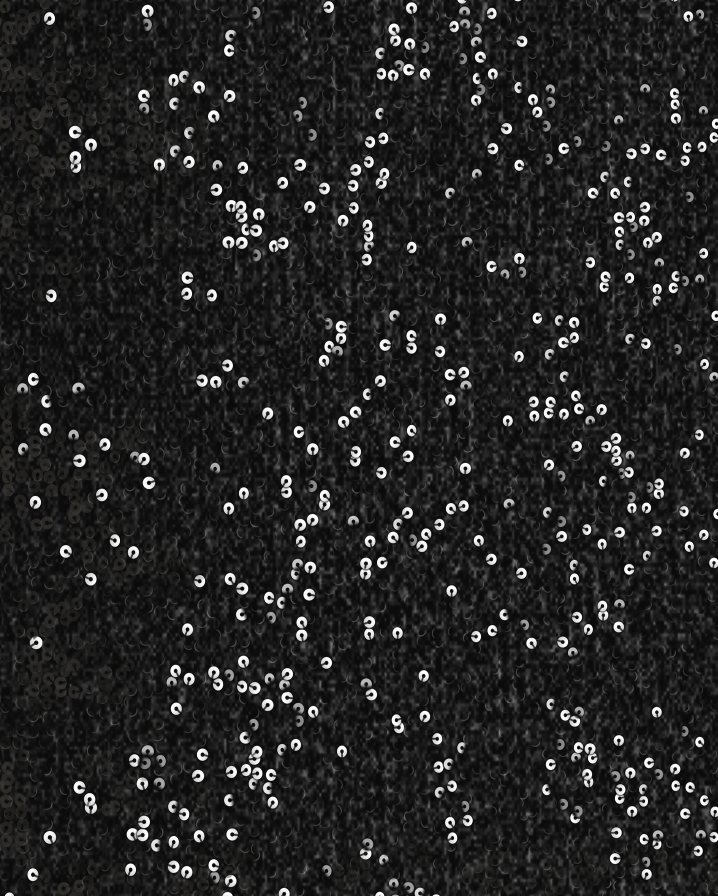
Give the GLSL for this texture, as a Shadertoy shader.

```glsl
float hash(vec2 p) {
    return fract(sin(dot(p, vec2(127.1, 311.7))) * 43758.5453);
}

float noise(vec2 p) {
    vec2 i = floor(p), f = fract(p);
    f = f * f * (3.0 - 2.0 * f);
    return mix(mix(hash(i), hash(i + vec2(1, 0)), f.x),
               mix(hash(i + vec2(0, 1)), hash(i + vec2(1, 1)), f.x), f.y);
}

// Dark knit: fine grain, slightly brighter along vertical ribs
vec3 knit(vec2 uv) {
    float grain = 0.65 * noise(uv * vec2(330.0, 230.0)) + 0.35 * noise(uv * vec2(190.0, 110.0) + 40.0);
    float rib = 0.5 + 0.5 * cos(uv.x * 6.2832 / 0.0155);
    float sheen = mix(0.75, 1.15, smoothstep(0.0, 0.4, uv.x));
    return vec3(0.04 + 0.34 * sheen * pow(grain, 2.8) * mix(0.7, 1.2, rib));
}

// Ring with a small hole and a slit running from the hole to the rim
float ringMask(vec2 p, float radius, vec2 slitDir, float edge) {
    float d = length(p);
    float ring = smoothstep(radius + edge, radius - edge, d)
               * smoothstep(radius * 0.34 - edge, radius * 0.34 + edge, d);
    float across = abs(p.x * slitDir.y - p.y * slitDir.x);
    float slit = smoothstep(radius * 0.16 + edge, radius * 0.16 - edge, across)
               * step(0.0, dot(p, slitDir));
    return ring * (1.0 - 0.8 * slit);
}

void mainImage(out vec4 fragColor, in vec2 fragCoord) {
    vec2 uv = fragCoord / iResolution.y;
    float edge = 0.7 / iResolution.y;
    vec2 spacing = vec2(0.0155, 0.0135);
    vec3 color = knit(uv);

    // Sequins sewn in shifted columns
    for (int i = -1; i <= 1; i++) {
        float column = floor(uv.x / spacing.x) + float(i);
        float shift = hash(vec2(column, 7.0));
        for (int j = -1; j <= 1; j++) {
            vec2 cell = vec2(column, floor(uv.y / spacing.y - shift) + float(j));
            float pick = hash(cell + 3.1), tone = hash(cell + 17.7), turn = hash(cell + 29.3);
            vec2 jitter = 0.5 * vec2(hash(cell + 41.9), hash(cell + 53.3)) - 0.25;
            vec2 center = (cell + 0.5 + jitter + vec2(0.0, shift)) * spacing;

            vec2 p = uv - center;
            p.x /= mix(0.82, 1.0, hash(cell + 61.7));
            float radius = mix(0.0072, 0.0058, clamp(center.x / 0.8, 0.0, 1.0));
            float slitAngle = -1.57 + 4.0 * (turn - 0.5);
            vec2 slitDir = vec2(cos(slitAngle), sin(slitAngle));
            float ring = ringMask(p, radius, slitDir, edge);
            float d = length(p);

            // Chance of catching the light: clustered, rare at the left
            float cluster = smoothstep(0.2, 0.8, noise(center * vec2(24.0, 13.0) + 5.0));
            float chance = 0.26 * mix(0.12, 1.0, smoothstep(0.03, 0.27, center.x)) * cluster;

            if (pick < chance) {
                float shadow = smoothstep(radius * 1.4, radius, d);
                color = mix(color, vec3(0.04), 0.65 * shadow);
                float facing = dot(p, -slitDir) / radius;
                float partial = smoothstep(-0.5, 0.5, facing + 0.4) * mix(0.5, 0.95, turn);
                float light = tone < 0.68 ? 0.9 + 0.12 * facing + 0.06 * turn : partial;
                color = mix(color, vec3(clamp(light, 0.08, 0.99)), ring);
            } else {
                // Unlit sequins: matte discs at the left and bottom
                float matte = max(smoothstep(0.32, 0.04, center.x),
                                  0.6 * smoothstep(0.1, 0.02, center.y));
                matte *= smoothstep(0.25, 0.75, noise(center * 16.0 + 9.0)) * step(0.35, tone);
                vec3 matteColor = vec3(0.2, 0.195, 0.18) * mix(0.65, 1.1, turn);
                color = mix(color, matteColor, 0.75 * matte * ring);

                // Thin glint along part of the rim
                float rim = smoothstep(0.0006 + edge, 0.0, abs(d - radius * 0.92));
                float arc = smoothstep(0.2, 0.9, dot(p, slitDir) / max(d, 0.0001));
                color += 0.24 * tone * tone * rim * arc * (1.0 - 0.6 * matte);
            }
        }
    }
    fragColor = vec4(clamp(color, 0.0, 1.0), 1.0);
}
```
